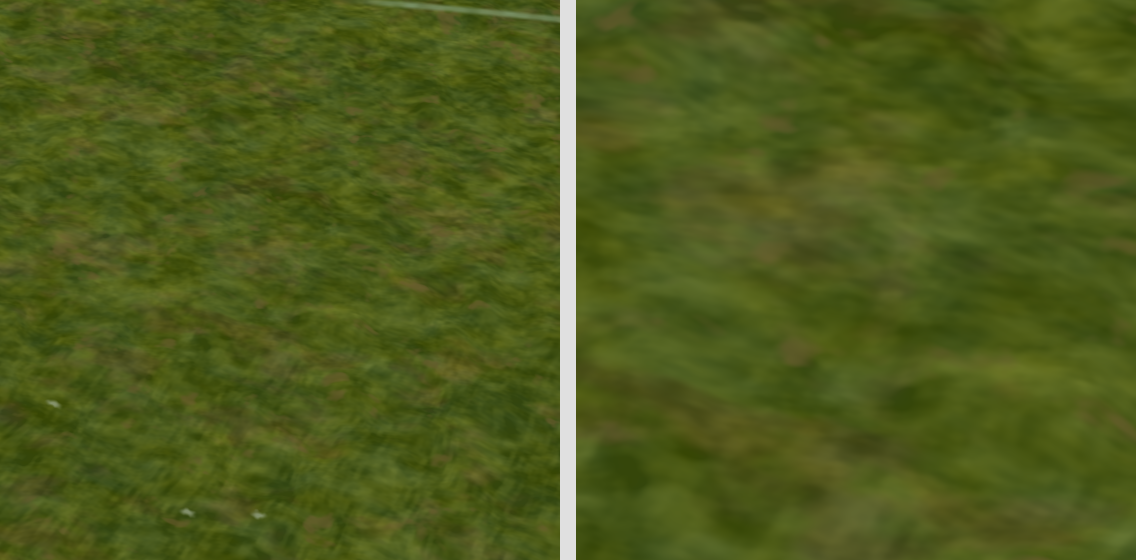
Left: the whole. Right: its middle third, enlarged.
This texture is drawn by a WebGL 1 fragment shader. Its source:

```glsl
precision highp float;
// Worn, softly blurred grass pitch receding toward a faint chalk line.
uniform vec2 u_resolution;

#define PATCH_SCALE vec2(8.0, 17.0)
#define TUFT_SCALE vec2(25.0, 46.0)
#define BLADE_SCALE vec2(95.0, 38.0)
#define PATCH_CONTRAST 0.75
#define TUFT_CONTRAST 1.15
#define BLADE_CONTRAST 0.42
#define WEAR_AMOUNT 0.75
#define SLOPE 0.13
#define FLECK_CHANCE 0.3
#define CHALK vec3(0.47, 0.56, 0.39)

float hash(vec2 p) {
  return fract(sin(dot(p, vec2(127.1, 311.7))) * 43758.5453);
}

float noise(vec2 p) {
  vec2 cell = floor(p), f = fract(p);
  vec2 w = f * f * f * (f * (f * 6.0 - 15.0) + 10.0);
  return mix(mix(hash(cell), hash(cell + vec2(1.0, 0.0)), w.x),
             mix(hash(cell + vec2(0.0, 1.0)), hash(cell + 1.0), w.x), w.y);
}

// Layered noise, turned a little per octave to hide the lattice
float fbm(vec2 p) {
  float sum = 0.0, amp = 0.54;
  for (int i = 0; i < 3; i++) {
    sum += amp * noise(p);
    p = mat2(0.94, 0.34, -0.34, 0.94) * p * 2.07 + 17.3;
    amp *= 0.54;
  }
  return sum / 0.99;
}

// Sparse pale flecks on the near ground, at most one per cell
float flecks(vec2 uv) {
  vec2 grid = uv * 5.0, cell = floor(grid);
  vec2 center = 0.25 + 0.5 * vec2(hash(cell + 3.1), hash(cell + 8.7));
  vec2 d = (fract(grid) - center) / vec2(0.07, 0.035);
  d.y += 0.4 * d.x + 0.8 * (noise(uv * 120.0) - 0.5);
  float present = step(hash(cell + 21.4), FLECK_CHANCE) * step(cell.y, 1.5);
  return present * (1.0 - smoothstep(0.2, 1.3, length(d)));
}

// Chalk line crossing the upper right corner, fading at its far end
float chalkLine(vec2 uv) {
  float x = uv.x - 0.61;
  float d = abs(uv.y - 1.0 + 0.07 * x + 0.05 * x * x);
  float worn = 0.65 + 0.35 * noise(uv * vec2(45.0, 90.0));
  return worn * (1.0 - smoothstep(0.001, 0.009, d)) * smoothstep(-0.03, 0.12, x);
}

void main() {
  vec2 uv = gl_FragCoord.xy / u_resolution;

  // Ground plane: features shrink and flatten with distance
  vec2 ground = vec2((uv.x - 0.5) * (1.0 + 0.4 * uv.y), uv.y * (1.0 + 0.35 * uv.y));
  ground.y += SLOPE * uv.x;
  ground += 0.02 * (vec2(noise(ground * 14.0), noise(ground * 14.0 + 40.0)) - 0.5);

  // Leaning blades near the viewer, flat streaks farther away
  vec2 lean = vec2(ground.x - 0.55 * ground.y, ground.y + 0.3 * ground.x);
  float upright = noise(lean * BLADE_SCALE);
  float streaks = noise(ground * BLADE_SCALE.yx * vec2(1.5, 1.2) + 9.0);
  float blade = mix(upright, streaks, smoothstep(0.1, 0.7, uv.y));

  float tone = 0.5 + PATCH_CONTRAST * (fbm(ground * PATCH_SCALE) - 0.5)
             + TUFT_CONTRAST * (fbm(ground * TUFT_SCALE + 31.0) - 0.5)
             + BLADE_CONTRAST * (blade - 0.5);
  vec3 color = mix(vec3(0.205, 0.275, 0.045), vec3(0.37, 0.425, 0.142), clamp(tone, 0.0, 1.2));

  // Dry and bluish tints vary apart from the brightness
  float dry = fbm(ground * vec2(11.0, 21.0) + 73.0);
  float cool = fbm(ground * vec2(16.0, 28.0) + 117.0) - 0.5;
  color += WEAR_AMOUNT * smoothstep(0.48, 0.8, dry) * vec3(0.055, -0.012, 0.045);
  color += cool * vec3(-0.03, 0.005, 0.1);
  float bare = smoothstep(0.66, 0.85, fbm(ground * vec2(17.0, 27.0) + 205.0));
  color = mix(color, vec3(0.42, 0.36, 0.19), 0.6 * bare);

  color = mix(color, vec3(0.56, 0.61, 0.48), 0.85 * flecks(uv));
  color = mix(color, CHALK, chalkLine(uv));
  gl_FragColor = vec4(color, 1.0);
}
```
